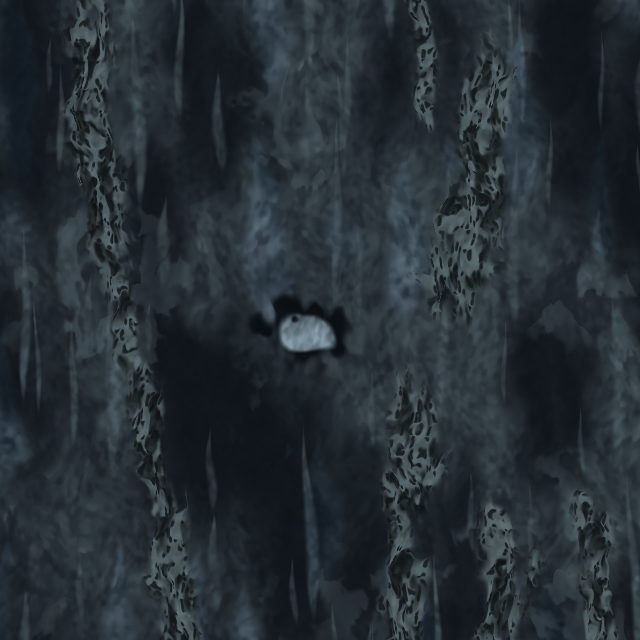
This texture is drawn by a Shadertoy shader. Its source:

```glsl
vec2 hash2(vec2 p) {
    vec2 k = vec2(dot(p, vec2(127.1, 311.7)), dot(p, vec2(269.5, 183.3)));
    return fract(sin(k) * 43758.5453);
}

// Cellular noise: x = distance to nearest point, y = smoothly blended cell value
vec2 cells(vec2 p) {
    vec2 id = floor(p), f = fract(p);
    float nearest = 9.0, total = 0.0, weights = 0.0;
    for (int y = -1; y <= 1; y++)
    for (int x = -1; x <= 1; x++) {
        vec2 o = vec2(x, y);
        vec2 d = o + hash2(id + o) - f;
        float w = exp(-3.5 * dot(d, d));
        nearest = min(nearest, length(d));
        total += w * hash2(id + o + 57.0).x;
        weights += w;
    }
    return vec2(nearest, total / weights);
}

// Scattered upright slivers, tapered at both ends; width is in cell units
float slivers(vec2 p, vec2 grid, float width, float share, float seed) {
    p *= grid;
    vec2 id = floor(p), f = fract(p);
    float best = 0.0;
    for (int y = -1; y <= 1; y++)
    for (int x = -1; x <= 1; x++) {
        vec2 o = vec2(x, y);
        vec2 place = hash2(id + o + seed), kind = hash2(id + o + seed + 31.0);
        vec2 d = f - o - place;
        float along = d.y / mix(0.3, 0.8, kind.x);
        d.x += (place.x - 0.35) * 0.2 * d.y + 0.02 * sin(along * 4.0 + kind.x * 6.0);
        float w = width * mix(0.55, 1.0, place.y) * max(1.0 - along * along, 0.001);
        w *= 1.0 - 0.6 * along;
        float body = smoothstep(0.0, 0.8, 1.0 - abs(d.x) / w);
        body *= smoothstep(1.0, 0.6, abs(along));
        best = max(best, body * step(kind.y, share) * mix(0.6, 1.0, kind.x));
    }
    return best;
}

// Strip of bark between two ends: 1 on its axis, falling below 0 outside
float strip(vec2 p, vec2 top, vec2 bottom, float width) {
    float h = (p.y - bottom.y) / (top.y - bottom.y);
    float axis = mix(bottom.x, top.x, h) + 0.006 * sin(p.y * 23.0 + top.x * 40.0);
    float ends = smoothstep(0.0, 0.25, h) * smoothstep(1.0, 0.7, h);
    return 1.0 - abs(p.x - axis) / width - 1.4 * (1.0 - ends);
}

void mainImage(out vec4 fragColor, in vec2 fragCoord) {
    vec2 p = fragCoord / iResolution.y;
    vec2 warped = p + 0.006 * vec2(sin(p.y * 31.0 + sin(p.x * 19.0) * 2.0), sin(p.x * 43.0 + p.y * 17.0));
    float mottle = cells(warped * vec2(62.0, 40.0)).y;
    float grain = cells(warped * vec2(140.0, 105.0) + 9.0).y;
    vec2 torn = warped + 0.022 * (vec2(mottle, grain) - 0.5);

    // Bark strips, as a field that also lights the haze around them
    float axis = 0.21 - 0.08 * sin((p.y - 0.42) * 2.6) + 0.005 * sin(p.y * 37.0);
    float bark = 1.0 - abs(p.x - axis) / (0.030 + 0.009 * cos(p.y * 7.0));
    bark = max(bark, strip(p, vec2(0.765, 0.99), vec2(0.72, 0.44), 0.062));
    bark = max(bark, strip(p, vec2(0.645, 0.52), vec2(0.625, -0.15), 0.036));
    bark = max(bark, strip(p, vec2(0.77, 0.28), vec2(0.79, -0.15), 0.045));
    bark = max(bark, strip(p, vec2(0.88, 0.32), vec2(0.98, -0.12), 0.032));
    bark = max(bark, strip(p, vec2(0.64, 1.20), vec2(0.675, 0.71), 0.018));
    float glow = smoothstep(-1.8, 0.6, bark);

    // Blurred background haze
    float haze = 0.6 * cells(warped * vec2(7.5, 4.0) + 3.0).y
               + 0.28 * cells(warped * vec2(18.0, 6.0) + 21.0).y
               + 0.12 * cells(torn * vec2(34.0, 16.0)).y;
    float cloud = smoothstep(0.36, 0.74, haze + 0.05 * glow);
    float veil = slivers(warped, vec2(7.0, 4.5), 0.36, 0.5, 4.0);
    float tone = 0.035 + 0.33 * cloud + 0.27 * veil * (0.25 + 0.75 * cloud) + 0.06 * glow;
    tone *= 0.4 + 0.6 * mottle + 0.6 * grain;

    // Faint scraps of bark scattered over the dark ground
    float scraps = cells(torn * vec2(48.0, 36.0) + 70.0).y * cells(warped * vec2(9.0, 7.0) + 33.0).y;
    tone += 0.2 * smoothstep(0.34, 0.55, scraps);

    // Thin pale slivers
    float thin = slivers(p, vec2(8.0, 4.5), 0.12, 0.4, 12.0);
    thin = max(thin, 0.8 * slivers(p, vec2(13.0, 7.0), 0.12, 0.2, 77.0));
    tone = mix(tone, 0.42 + 0.4 * grain, 0.85 * thin * (0.55 + 0.6 * mottle));

    // Ragged bark with broken ridges, cracks and small pits
    float ragged = cells(torn * vec2(45.0, 16.0) + 5.0).y;
    bark = smoothstep(-0.1, 0.45, bark + 1.2 * (ragged - 0.5) + 0.6 * (mottle - 0.5));
    float ridges = 0.6 * cells(torn * vec2(100.0, 36.0) + 15.0).y
                 + 0.4 * cells(torn * vec2(150.0, 75.0) + 40.0).y;
    float barkTone = 0.1 + 0.62 * smoothstep(0.3, 0.62, ridges) + 0.35 * (grain - 0.4);
    float pits = smoothstep(0.36, 0.14, cells(torn * vec2(88.0, 46.0)).x);
    barkTone = mix(barkTone, 0.0, 0.85 * pits);
    tone = mix(tone, barkTone, 0.92 * bark);

    // Dark hollow around the pale stone
    vec2 q = p - vec2(0.48, 0.478);
    float hollow = length((q - vec2(-0.006, 0.004)) / vec2(0.068, 0.054));
    hollow = smoothstep(1.15, 0.7, hollow + 0.9 * (mottle - 0.5));
    tone = mix(tone, -0.05, 0.92 * hollow);

    // Stone: a tilted lump, blunt at the left and pointed at the right
    vec2 r = mat2(0.91, 0.41, -0.41, 0.91) * q;
    r.y -= 0.006 * sin(r.x * 60.0);
    float taper = 1.0 - 5.0 * r.x;
    float lump = length(r / vec2(0.046, 0.031 * taper)) + 0.12 * (mottle - 0.5);
    float stone = smoothstep(1.1, 0.82, lump);
    float lit = 1.25 - 0.4 * lump * lump - 6.0 * q.y + 0.5 * (grain - 0.5) + 0.3 * (mottle - 0.5);
    lit -= 0.7 * smoothstep(0.008, 0.002, length(q - vec2(-0.019, 0.023)));
    tone = mix(tone, lit, stone);

    // Slate ramp, with bark slightly greener than the bluish haze
    vec3 color = mix(vec3(0.05, 0.07, 0.09), vec3(0.40, 0.47, 0.51), tone);
    color += vec3(0.006, 0.006, -0.010) * bark * (1.0 - stone);
    color += vec3(-0.010, 0.0, 0.012) * veil * (1.0 - bark) * (1.0 - hollow);
    fragColor = vec4(color, 1.0);
}
```
